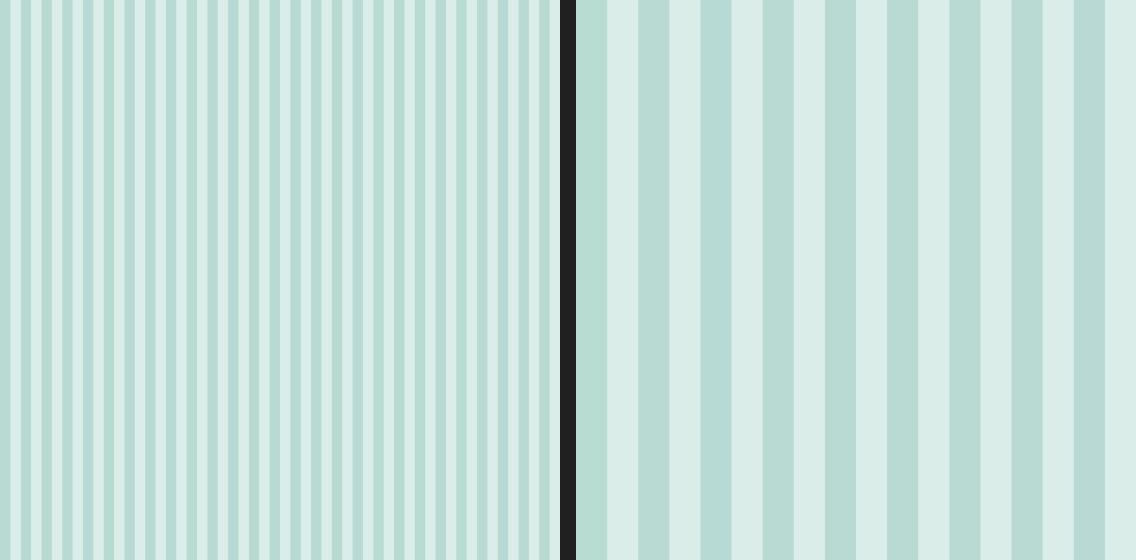
Left: the whole. Right: its middle third, enlarged.
Give the GLSL for this pattern, as a Shadertoy shader.

```glsl
// Even vertical stripes in two soft mint tones, 27 pairs across the canvas.
// A periodic distance to the dark band gives each stripe a smoothed edge,
// and a hash per pair shifts the dark dye very slightly toward blue.

const float PAIRS = 27.0;       // dark + light pairs across the width
const float DARK_SHARE = 0.5;   // part of each pair that is dark
const float DYE_SHIFT = 0.006;  // strength of the tint change per pair

const vec3 DARK_MINT = vec3(0.722, 0.855, 0.826);
const vec3 PALE_MINT = vec3(0.856, 0.929, 0.910);

float hash11(float n) {
    n = fract(n * 0.1031);
    n *= n + 33.33;
    return fract(2.0 * n * n);
}

// Signed distance, in periods, to a band covering [0, width] of each period
float bandDistance(float x, float width) {
    float offset = fract(x - 0.5 * width + 0.5) - 0.5;
    return abs(offset) - 0.5 * width;
}

// Coverage of a shape over one pixel
float coverage(float dist, float pixel) {
    return clamp(0.5 - dist / pixel, 0.0, 1.0);
}

// Dark dye, leaning a little to blue or green from pair to pair
vec3 dyedMint(vec3 base, float id, float amount) {
    float lean = 2.0 * hash11(id + 1.0) - 1.0;
    return base + amount * lean * vec3(0.3, -0.5, 1.0);
}

void mainImage(out vec4 fragColor, in vec2 fragCoord) {
    float x = PAIRS * fragCoord.x / iResolution.x;
    float pixel = PAIRS / iResolution.x;

    float dark = coverage(bandDistance(x, DARK_SHARE), pixel);
    vec3 dye = dyedMint(DARK_MINT, floor(x), DYE_SHIFT);

    fragColor = vec4(mix(PALE_MINT, dye, dark), 1.0);
}
```
